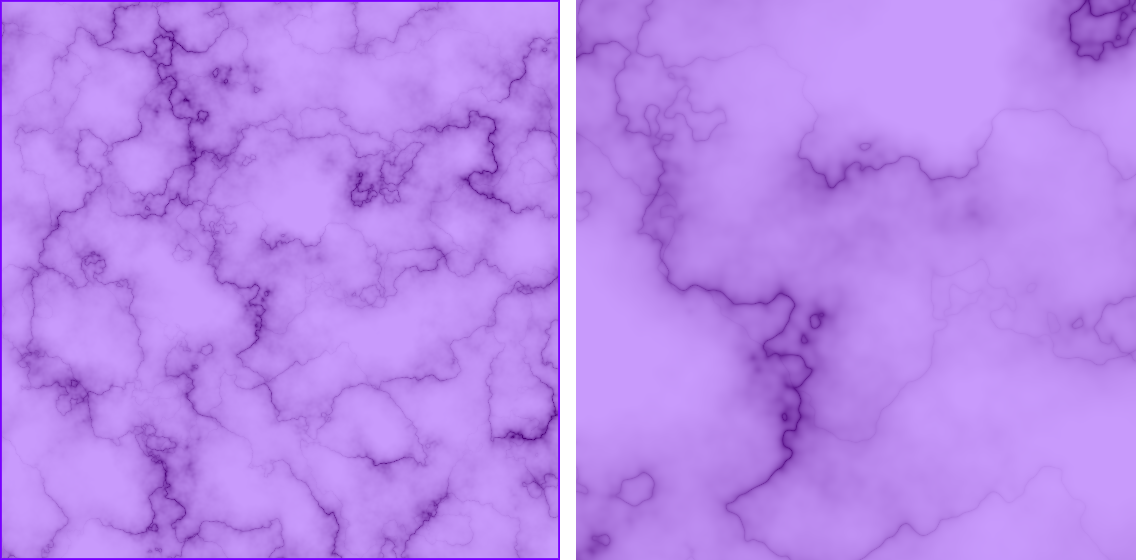
Left, the full canvas; right, a detail of the centre.
Write a three.js fragment shader that draws this texture.

```glsl
// Lilac marble with crinkled dark violet veins inside a thin bright violet frame.
varying vec2 vUv;

const vec3 LILAC = vec3(0.785, 0.605, 0.99);
const vec3 VEIN_VIOLET = vec3(0.29, 0.0, 0.48);
const vec3 FRAME_VIOLET = vec3(0.47, 0.0, 1.0);

const float VEIN_SCALE = 4.4;      // noise cells across the canvas
const float MASK_SCALE = 4.6;      // cells of the mask that swaps networks
const float KNOT_SCALE = 5.2;      // cells of the dark knots
const float FAINT = 0.62;          // strength of the veins between knots
const float STRONG = 1.6;          // strength of the veins in knots
const float ROUGHNESS = 0.5;       // amplitude kept per octave
const int OCTAVES = 6;
const float NOISE_SPREAD = 0.28;   // typical size of the fractal noise
const float VEIN_CORE = 0.006;     // softens the centre of each vein
const float BASE_SHADE = 0.06;
const float VEIN_CONTRAST = 0.13;
const float FRAME_WIDTH = 0.0034;
const float FRAME_SOFTNESS = 0.002;

const float TAU = 6.28319;

// Pseudo-random unit gradient for a lattice point
vec2 latticeGradient(vec2 cell) {
  vec3 h = fract(cell.xyx * vec3(0.1031, 0.1030, 0.0973));
  h += dot(h, h.yzx + 33.33);
  float angle = TAU * fract((h.x + h.y) * h.z);
  return vec2(cos(angle), sin(angle));
}

float gradientNoise(vec2 p) {
  vec2 cell = floor(p);
  vec2 f = p - cell;
  vec2 u = f * f * f * (f * (f * 6.0 - 15.0) + 10.0);
  vec2 right = vec2(1.0, 0.0);
  vec2 up = vec2(0.0, 1.0);
  float a = dot(latticeGradient(cell), f);
  float b = dot(latticeGradient(cell + right), f - right);
  float c = dot(latticeGradient(cell + up), f - up);
  float d = dot(latticeGradient(cell + 1.0), f - 1.0);
  return mix(mix(a, b, u.x), mix(c, d, u.x), u.y);
}

// Octaves are turned against each other to hide the lattice
float fractalNoise(vec2 p) {
  mat2 turnAndDouble = 2.0 * mat2(0.8, 0.6, -0.6, 0.8);
  float sum = 0.0;
  float amplitude = 1.0;
  for (int i = 0; i < OCTAVES; i++) {
    sum += amplitude * gradientNoise(p);
    p = turnAndDouble * p + vec2(17.3, 9.1);
    amplitude *= ROUGHNESS;
  }
  return sum;
}

// Logarithmic ridge: sharp at the zero line, with a wide faint halo
float veinDepth(vec2 p) {
  return -log(abs(fractalNoise(p)) / NOISE_SPREAD + VEIN_CORE);
}

// Strength of the veins: faint threads that gather into dark knots
float knotStrength(vec2 p) {
  float knots = gradientNoise(p) + 0.5 * gradientNoise(2.0 * p + 7.7);
  return mix(FAINT, STRONG, smoothstep(-0.3, 0.55, knots));
}

void main() {
  // Two vein networks take turns, so single veins come and go
  float mask = gradientNoise(vUv * MASK_SCALE + vec2(51.7, 23.4));
  float share = mix(0.15, 0.85, smoothstep(-0.25, 0.25, mask));
  float first = veinDepth(vUv * VEIN_SCALE + vec2(31.2, 64.8));
  float second = veinDepth(vUv * VEIN_SCALE + vec2(87.6, 12.5));
  float shade = BASE_SHADE + VEIN_CONTRAST * mix(first, second, share);
  shade *= knotStrength(vUv * KNOT_SCALE + vec2(12.9, 40.3));
  vec3 color = mix(LILAC, VEIN_VIOLET, clamp(shade, 0.0, 1.0));

  // Frame along the canvas edge
  vec2 inset = min(vUv, 1.0 - vUv);
  float edge = min(inset.x, inset.y);
  float frame = clamp((FRAME_WIDTH - edge) / FRAME_SOFTNESS + 0.5, 0.0, 1.0);
  gl_FragColor = vec4(mix(color, FRAME_VIOLET, frame), 1.0);
}
```
